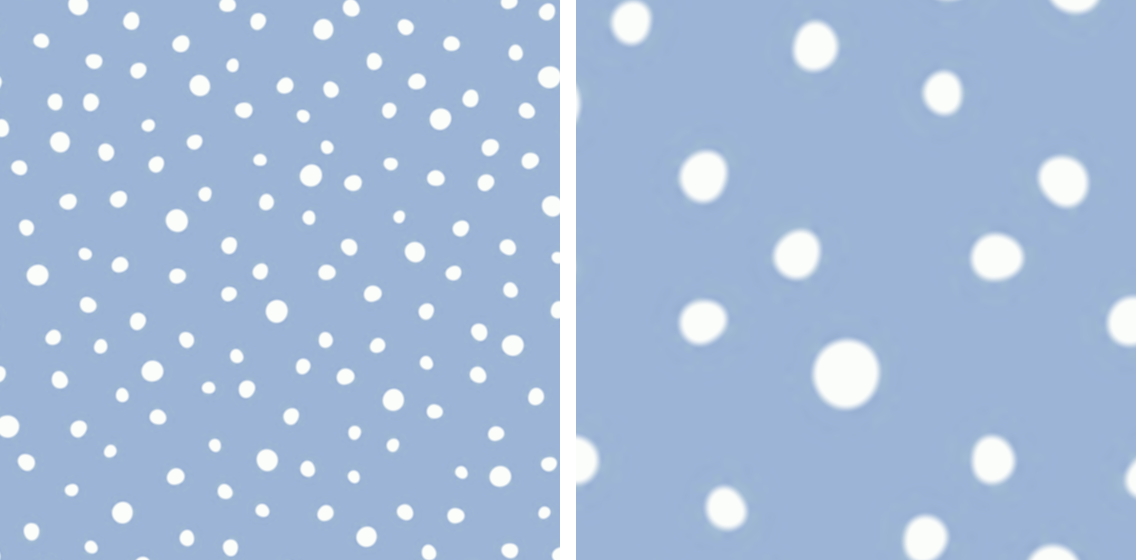
Left: the whole. Right: its middle third, enlarged.
Write a WebGL 2 fragment shader that draws this pattern.

```glsl
#version 300 es
precision highp float;

uniform vec2 u_resolution;
out vec4 fragColor;

const vec3 SKY = vec3(0.612, 0.708, 0.842);
const vec3 HALO = vec3(0.612, 0.712, 0.818);
const vec3 SNOW = vec3(0.985, 0.992, 0.985);

const float SPACING = 0.095;       // distance between lattice neighbours
const float TILT = 0.33;           // lattice rotation in radians
const float JITTER = 0.44;         // full range of the offset, in spacings
const float LARGE_RADIUS = 0.0191;
const float MEDIUM_RADIUS = 0.0142;
const float SMALL_RADIUS = 0.0115;
const float SMALL_SHARE = 0.27;
const float SIZE_VARIATION = 0.07;
const float WOBBLE = 0.06;         // departure from a perfect circle
const float EDGE = 0.003;          // half width of the soft rim
const float HALO_REACH = 0.028;
const float RIPPLE_FREQUENCY = 520.0;
const float SPECKLE_SCALE = 170.0;
const float SPECKLE_CONTRAST = 0.04;

float hash(vec2 p) {
    return fract(sin(dot(p, vec2(127.1, 311.7))) * 43758.5453);
}

vec2 hash2(vec2 p) {
    return vec2(hash(p), hash(p + 37.3));
}

float valueNoise(vec2 p) {
    vec2 cell = floor(p);
    vec2 f = fract(p);
    f = f * f * (3.0 - 2.0 * f);
    float low = mix(hash(cell), hash(cell + vec2(1.0, 0.0)), f.x);
    float high = mix(hash(cell + vec2(0.0, 1.0)), hash(cell + 1.0), f.x);
    return mix(low, high, f.y);
}

// Large dots sit on a wider sublattice, so they never crowd together.
float dotRadius(vec2 cell) {
    float radius = hash(cell + 71.9) < SMALL_SHARE ? SMALL_RADIUS : MEDIUM_RADIUS;
    if (mod(cell.x + 3.0 * cell.y, 7.0) < 0.5) radius = LARGE_RADIUS;
    return radius * (1.0 + SIZE_VARIATION * (hash(cell + 19.7) - 0.5) * 2.0);
}

// Signed distance to a slightly lopsided dot.
float blobDistance(vec2 p, float radius, vec2 cell) {
    float angle = atan(p.y, p.x);
    vec2 phase = 6.2832 * hash2(cell + 53.1);
    float bulge = sin(2.0 * angle + phase.x) + 0.4 * sin(3.0 * angle + phase.y);
    float roundness = MEDIUM_RADIUS / LARGE_RADIUS;
    float amount = radius > MEDIUM_RADIUS / roundness * 0.9 ? 0.4 * WOBBLE : WOBBLE;
    return length(p) - radius * (1.0 + amount * bulge);
}

// Distance to the nearest dot of a jittered triangular lattice.
float dotField(vec2 p) {
    mat2 lattice = SPACING * mat2(1.0, 0.0, 0.5, 0.866);
    vec2 home = floor(inverse(lattice) * p + 0.5);
    float nearest = 1.0;
    for (int y = -1; y <= 1; y++) {
        for (int x = -1; x <= 1; x++) {
            vec2 cell = home + vec2(x, y);
            vec2 offset = SPACING * JITTER * (hash2(cell) - 0.5);
            vec2 local = p - lattice * cell - offset;
            nearest = min(nearest, blobDistance(local, dotRadius(cell), cell));
        }
    }
    return nearest;
}

void main() {
    vec2 uv = gl_FragCoord.xy / u_resolution.y;
    float c = cos(TILT);
    float s = sin(TILT);
    float d = dotField(mat2(c, s, -s, c) * uv);

    // Faint broken ripples around each dot
    float fade = 1.0 - smoothstep(0.0, HALO_REACH, d);
    float speckle = valueNoise(uv * SPECKLE_SCALE) - 0.5;
    float ripple = 0.5 + 0.5 * sin(d * RIPPLE_FREQUENCY);
    vec3 color = mix(SKY, HALO, fade * smoothstep(-0.1, 0.3, speckle));
    color += SPECKLE_CONTRAST * fade * speckle * ripple;

    // White dots with a soft rim
    float rim = max(EDGE, 0.75 / u_resolution.y);
    color = mix(color, SNOW, 1.0 - smoothstep(-rim, rim, d));
    fragColor = vec4(color, 1.0);
}
```
